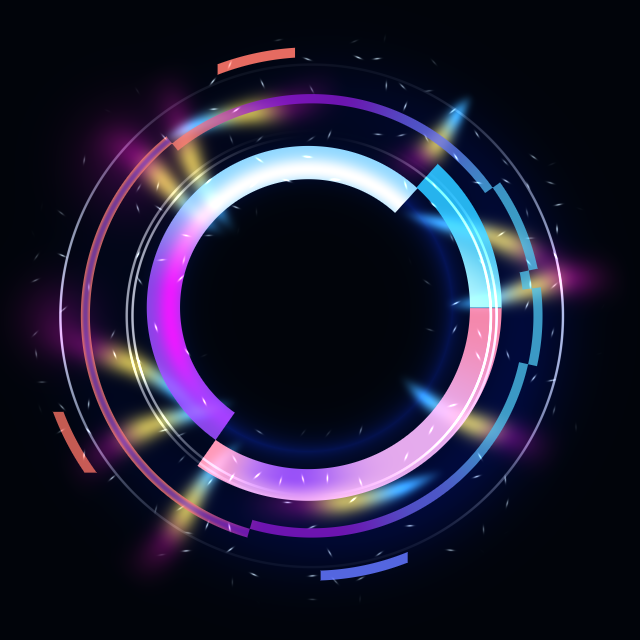
Reproduce this background procedurally as a WebGL 2 fragment shader.

```glsl
#version 300 es
precision highp float;
// Broken neon rings on a near-black ground, with coloured flares and sparks.
// Arcs are polar distance functions; flares are tapered gaussians with a
// colour ramp along their axis; sparks are dashes in a jittered cell grid.
uniform vec2 u_resolution;
out vec4 fragColor;

float pixel;

float cover(float d) { return clamp(0.5 - d / pixel, 0.0, 1.0); }

vec2 hash2(vec2 c) {
  vec3 q = fract(c.xyx * vec3(0.1031, 0.1030, 0.0973));
  q += dot(q, q.yzx + 33.33);
  return fract((q.xx + q.yz) * q.zy);
}

// Ring sector between two radii and two angles in degrees
float arc(vec2 d, float r0, float r1, float a0, float a1) {
  float mid = radians(0.5 * (a0 + a1)), r = length(d);
  vec2 axis = vec2(cos(mid), sin(mid));
  float turn = abs(atan(axis.x * d.y - axis.y * d.x, dot(axis, d)));
  float side = (turn - radians(0.5 * (a1 - a0))) * r;
  return cover(max(abs(r - 0.5 * (r0 + r1)) - 0.5 * (r1 - r0), side));
}

// Ring fragment cut off square by a box
float cutArc(vec2 d, float radius, vec2 lo, vec2 hi) {
  vec2 b = abs(d - 0.5 * (lo + hi)) - 0.5 * (hi - lo);
  return cover(max(abs(length(d) - radius) - 0.0077, max(b.x, b.y)));
}

float hairline(float d) { return smoothstep(0.0022 + pixel * 0.5, 0.0008, abs(d)); }

float blob(vec2 d, float size) { return exp(-dot(d, d) / (size * size)); }

// Light rays: start x, start y, direction, length
vec3 flares(vec2 p) {
  const vec4 rays[11] = vec4[](
    vec4(0.618, 0.418, -0.54, 0.29), vec4(0.69, 0.534, 0.09, 0.29),
    vec4(0.625, 0.681, -0.41, 0.34), vec4(0.378, 0.622, 2.07, 0.30),
    vec4(0.37, 0.635, 2.54, 0.28), vec4(0.371, 0.388, -2.69, 0.30),
    vec4(0.33, 0.345, 2.60, 0.31), vec4(0.39, 0.31, -2.32, 0.29),
    vec4(0.749, 0.844, -2.45, 0.19), vec4(0.70, 0.26, -2.94, 0.33),
    vec4(0.25, 0.77, 0.36, 0.30));
  vec3 sum = vec3(0.0);
  for (int i = 0; i < 11; i++) {
    vec4 ray = rays[i];
    vec2 d = p - ray.xy, axis = vec2(cos(ray.z), sin(ray.z));
    float t = dot(d, axis) / ray.w;
    float across = axis.x * d.y - axis.y * d.x + 0.012 * sin(t * 5.0 + float(i));
    float width = 0.007 + 0.026 * clamp(t, 0.0, 1.0);
    float fade = smoothstep(0.0, 0.25, t) * smoothstep(1.05, 0.5, t);
    vec3 tint = mix(vec3(0.2, 0.55, 0.75), vec3(0.62, 0.55, 0.18), smoothstep(0.2, 0.48, t));
    tint = mix(tint, vec3(0.36, 0.03, 0.27), smoothstep(0.5, 0.75, t));
    sum += tint * fade * exp(-across * across / (width * width));
  }
  return sum;
}

// Short dashes at random slants, gathered around the rings
float sparks(vec2 p, float r) {
  vec2 cell = floor(p * 26.0), seed = hash2(cell), other = hash2(cell + 71.0);
  vec2 d = (fract(p * 26.0) - 0.3 - 0.4 * seed) / 26.0;
  float slant = other.x * 6.283;
  d = mat2(cos(slant), -sin(slant), sin(slant), cos(slant)) * d;
  float dash = exp(-pow(d.x / 0.005, 2.0) - pow(d.y / 0.0013, 2.0));
  float zone = smoothstep(0.17, 0.21, r) * smoothstep(0.46, 0.41, r);
  return dash * zone * step(0.6, other.y) * (0.3 + 0.6 * seed.y);
}

void main() {
  float scale = min(u_resolution.x, u_resolution.y);
  pixel = 1.0 / scale;
  vec2 p = (gl_FragCoord.xy - 0.5 * u_resolution) / scale + 0.5;
  vec2 d = p - vec2(0.487, 0.5065), m = p - vec2(0.4818, 0.5195);
  float r = length(d), rm = length(m);
  vec2 dir = d / max(r, 0.001);
  float angle = degrees(atan(m.y, m.x));

  // Ground and blue haze
  vec3 col = vec3(0.002, 0.016, 0.04);
  float lowerRight = 0.5 + 0.5 * dot(dir, vec2(0.85, -0.53));
  col += vec3(0.0, 0.018, 0.15) * (0.3 + lowerRight) * exp(-pow((r - 0.33) / 0.08, 2.0));
  col += vec3(0.02, 0.08, 0.38) * exp(-abs(rm - 0.225) / 0.018) * (1.0 - 0.4 * lowerRight);
  col += vec3(0.17, 0.01, 0.14) * (blob(p - vec2(0.09, 0.5), 0.06) + blob(p - vec2(0.2, 0.75), 0.08));
  vec3 light = flares(p);
  col += light * smoothstep(0.14, 0.22, rm);

  // Stepped middle ring, its hue turning from coral through purple to teal
  vec3 hue = mix(vec3(0.46, 0.08, 0.73), vec3(0.33, 0.36, 0.83), smoothstep(0.1, 0.55, dir.x));
  hue = mix(hue, vec3(0.25, 0.65, 0.82), smoothstep(0.55, 0.9, dir.x));
  float rim = smoothstep(0.001, 0.007, abs(r - 0.3535));
  hue = mix(hue, mix(vec3(0.5, 0.25, 0.62), vec3(0.85, 0.42, 0.4), rim), smoothstep(-0.2, -0.6, dir.x));
  float inner = arc(d, 0.332, 0.3465, 35.3, 129.0) + arc(d, 0.332, 0.3465, -106.2, -12.6)
    + arc(d, 0.332, 0.3465, 7.1, 11.8);
  float outer = arc(d, 0.3465, 0.3607, 129.0, 253.8) + arc(d, 0.3465, 0.3607, -12.6, 7.1)
    + arc(d, 0.3465, 0.3607, 11.8, 35.3);
  col = mix(col, hue, min(inner + outer, 1.0) * 0.92);

  // Loose outer fragments
  vec3 coral = vec3(0.9, 0.42, 0.38);
  col = mix(col, coral, cutArc(d, 0.412, vec2(-0.147, 0.3), vec2(-0.026, 0.5)));
  col = mix(col, coral * 0.85, cutArc(d, 0.4235, vec2(-0.5, -0.245), vec2(-0.2, -0.15)));
  col = mix(col, vec3(0.33, 0.4, 0.88), cutArc(d, 0.406, vec2(0.014, -0.5), vec2(0.15, -0.3)));

  // Upper-left band: white core at the top, magenta core on the left
  float sweep = mod(angle + 360.0, 360.0), s = (rm - 0.2005) / 0.052;
  float left = smoothstep(125.0, 175.0, sweep);
  vec3 edge = mix(vec3(0.55, 0.84, 1.0), vec3(0.53, 0.27, 0.9), left);
  vec3 core = mix(vec3(1.0), mix(vec3(0.92, 0.1, 1.0), vec3(0.65, 0.25, 1.0), smoothstep(190.0, 225.0, sweep)), left);
  vec3 band = mix(edge, core, exp(-pow((s - 0.3) / 0.38, 2.0)));
  col = mix(col, band, arc(m, 0.2005, 0.2525, 47.5, 235.0));

  // Right cyan band and lower pink band
  float t = (rm - 0.2525) / 0.0495;
  vec3 cyan = mix(vec3(0.68, 0.96, 1.0), vec3(0.15, 0.7, 0.93), smoothstep(0.0, 42.0, angle + 12.0 * t));
  col = mix(col, cyan, arc(m, 0.2525, 0.302, 0.0, 48.0));
  vec3 pink = mix(vec3(0.96, 0.53, 0.67), vec3(0.9, 0.67, 0.93), smoothstep(0.0, -45.0, angle));
  float violet = exp(-pow((angle + 95.0) / 18.0, 2.0)) * smoothstep(1.1, 0.3, t);
  pink = mix(pink, vec3(0.6, 0.32, 0.97), violet);
  pink = mix(pink, vec3(1.0, 0.6, 0.72), smoothstep(-108.0, -125.0, angle));
  col = mix(col, pink, arc(m, 0.2525, 0.302, -125.0, -0.2));

  // Hairline circles, light spilling over the bands, sparks
  float sides = dir.x * dir.x;
  col += vec3(0.75, 0.78, 0.85) * hairline(r - 0.3926) * (0.06 + 0.85 * sides * sides);
  col += 0.75 * hairline(r - 0.289) * (0.2 + 0.6 * sides) * smoothstep(0.8, -0.2, abs(dir.y) + dir.x * 0.3 - 0.3);
  col += 0.7 * hairline(r - 0.28) * sides;
  col += light * 0.2 * smoothstep(0.18, 0.24, rm);
  col += vec3(0.8, 0.88, 0.9) * sparks(p, r);
  fragColor = vec4(min(col, 1.0), 1.0);
}
```
